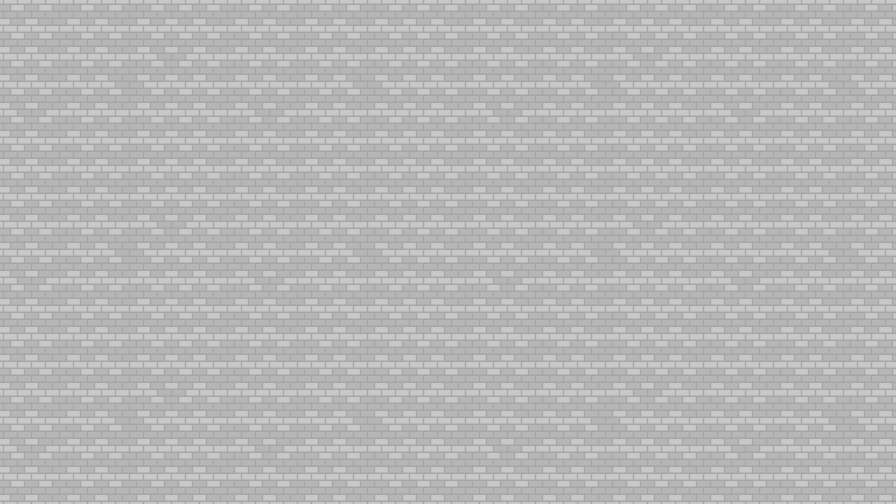
Write a Shadertoy shader that draws this pattern.

```glsl
// A pale grey brick wall in running bond, 64 bricks across and 72 rows down.
// Rows cycle through light, mixed, dark, mixed; a stepped 7-in-17 sequence
// spreads the light bricks of mixed rows, and a few dark pairs break light rows.

#define ROWS 72.0
#define BRICK_ASPECT 2.0
#define JOINT 0.22
#define CORNER 0.06
#define ROW_SHIFT 0.39
#define CYCLE 17.0
#define LIGHT_STEP 7.0
#define LIGHT_BRICK vec3(0.785)
#define DARK_BRICK vec3(0.714)
#define MORTAR vec3(0.652)

// Signed distance to a rounded rectangle
float roundedBox(vec2 p, vec2 halfSize, float radius) {
    vec2 d = abs(p) - halfSize + radius;
    return length(max(d, 0.0)) + min(max(d.x, d.y), 0.0) - radius;
}

// 1 where a brick belongs to a dark pair in a light row
float darkPair(float column, float course) {
    float kind = mod(course, 6.0);
    if (kind < 1.5 || kind > 4.5) return 0.0;
    bool sparse = kind < 2.5;
    float period = sparse ? 2.0 * CYCLE : CYCLE;
    float start = sparse ? 12.0 : 9.0 + 10.0 * (kind - 3.0);
    return 1.0 - step(1.5, mod(column - start, period));
}

// 1 for a light brick, 0 for a dark one
float brickTone(float column, float row) {
    float phase = mod(row, 4.0);
    if (phase < 0.5) return 1.0 - darkPair(column, floor(row / 4.0));
    if (abs(phase - 2.0) < 0.5) return 0.0;
    float offset = phase < 1.5 ? 2.0 : 3.0;
    float place = mod((column + offset) * LIGHT_STEP, CYCLE);
    return 1.0 - step(LIGHT_STEP - 0.5, place);
}

void mainImage(out vec4 fragColor, in vec2 fragCoord) {
    // Wall coordinates in row heights, with rows counted from the top
    vec2 wall = vec2(fragCoord.x, iResolution.y - fragCoord.y) * ROWS / iResolution.y;
    float pixel = ROWS / iResolution.y;

    // Running bond: every other row slides by half a brick
    float v = wall.y + ROW_SHIFT;
    float row = floor(v);
    float u = wall.x / BRICK_ASPECT + (mod(row, 2.0) < 0.5 ? 0.75 : 0.25);
    float column = floor(u);

    // Brick face inside its mortar joint
    vec2 local = (fract(vec2(u, v)) - 0.5) * vec2(BRICK_ASPECT, 1.0);
    vec2 halfSize = 0.5 * (vec2(BRICK_ASPECT, 1.0) - JOINT);
    float edge = roundedBox(local, halfSize, CORNER);
    float face = 1.0 - smoothstep(-0.5 * pixel, 0.5 * pixel, edge);

    vec3 brick = mix(DARK_BRICK, LIGHT_BRICK, brickTone(column, row));
    fragColor = vec4(mix(MORTAR, brick, face), 1.0);
}
```
